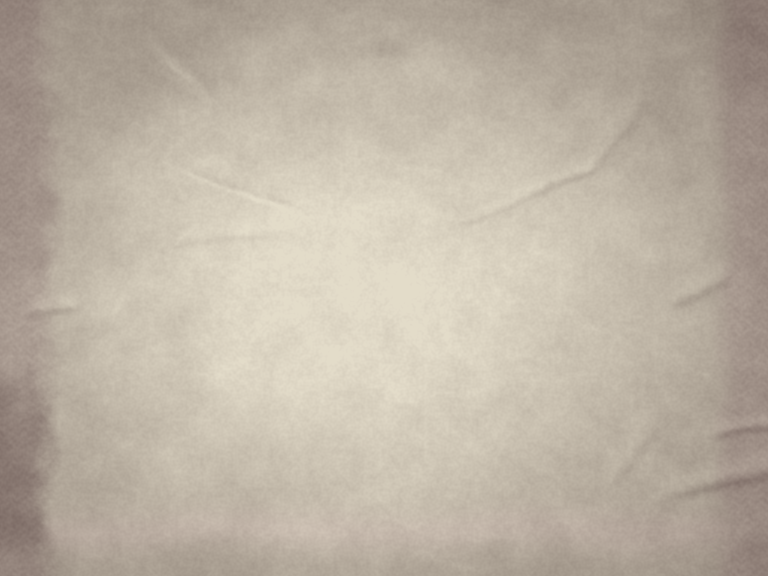
Write a Shadertoy shader that draws this texture.

```glsl
// Aged, softly creased parchment with a bright centre and worn, darkened margins.

vec2 gradient(vec2 cell) {
    vec3 h = fract(cell.xyx * vec3(0.1031, 0.1030, 0.0973));
    h += dot(h, h.yzx + 33.33);
    float angle = 6.2832 * fract((h.x + h.y) * h.z);
    return vec2(cos(angle), sin(angle));
}

float gradientNoise(vec2 p) {
    vec2 i = floor(p), f = fract(p);
    vec2 u = f * f * f * (f * (f * 6.0 - 15.0) + 10.0);
    vec2 e = vec2(0.0, 1.0);
    float low = mix(dot(gradient(i), f), dot(gradient(i + e.yx), f - e.yx), u.x);
    float high = mix(dot(gradient(i + e), f - e), dot(gradient(i + 1.0), f - 1.0), u.x);
    return mix(low, high, u.y);
}

float fbm(vec2 p) {
    float sum = 0.0, amplitude = 0.6;
    for (int i = 0; i < 5; i++) {
        sum += amplitude * gradientNoise(p);
        p = mat2(1.6, 1.2, -1.2, 1.6) * p + 7.3;
        amplitude *= 0.55;
    }
    return sum;
}

// Shadowed fold from a to b, with a paler slope on its upper side
float fold(vec2 p, vec2 a, vec2 b, float width) {
    vec2 axis = b - a;
    float along = dot(p - a, axis) / dot(axis, axis);
    float across = dot(p - a, vec2(-axis.y, axis.x)) / (length(axis) * width);
    float fade = smoothstep(-0.15, 0.2, along) * (1.0 - smoothstep(0.8, 1.15, along));
    float slope = across * 0.5 - 1.0;
    return fade * (0.6 * exp(-slope * slope) - exp(-across * across));
}

float blot(vec2 p, vec2 centre, vec2 size) {
    vec2 d = (p - centre) / size;
    return exp(-dot(d, d));
}

void mainImage(out vec4 fragColor, in vec2 fragCoord) {
    vec2 p = fragCoord / iResolution.y;
    float aspect = iResolution.x / iResolution.y;
    vec2 uv = fragCoord / iResolution.xy;

    float cloud = fbm(p * 4.0);
    float mottle = fbm(p * 17.0 + 20.0);
    vec2 warp = vec2(cloud, fbm(p * 5.0 + 40.0));

    // Broad light falling away from the centre
    float radius = length((uv - vec2(0.47, 0.48)) * 2.0 + 0.10 * warp);
    float tone = 1.04 - 0.78 * smoothstep(0.1, 1.4, radius);

    // Worn side margins and the darkest lower-left patch
    float ragged = 0.035 * cloud + 0.03 * mottle;
    float left = 1.0 - smoothstep(0.055, 0.115, p.x + ragged);
    float right = smoothstep(aspect - 0.105, aspect - 0.055, p.x + ragged);
    tone -= 0.17 * left + 0.13 * right;
    float patchMask = (1.0 - smoothstep(0.06, 0.11, p.x + ragged))
        * smoothstep(0.01, 0.10, p.y) * (1.0 - smoothstep(0.27, 0.40, p.y + ragged));
    tone -= 0.22 * patchMask;

    // Stains and pale rubbed areas
    tone -= 0.14 * blot(p, vec2(0.674, 0.913), vec2(0.035, 0.018));
    tone -= 0.10 * blot(p, vec2(0.08, 0.80), vec2(0.06, 0.025));
    tone -= 0.10 * blot(p, vec2(1.30, 0.95), vec2(0.12, 0.10));
    tone += 0.07 * blot(p, vec2(0.63, 0.63), vec2(0.09, 0.03));
    tone += 0.08 * blot(p, vec2(0.75, 0.88), vec2(0.12, 0.03));
    float lowerBand = exp(-pow((p.y - 0.08 + 0.03 * cloud) / 0.035, 2.0));
    tone += 0.09 * lowerBand * (1.0 - left);

    // Creases across the sheet
    vec2 q = p + 0.022 * warp + 0.006 * mottle;
    tone -= 0.13 * fold(q, vec2(0.33, 0.700), vec2(0.51, 0.632), 0.005);
    tone += 0.09 * fold(q, vec2(0.295, 0.575), vec2(0.486, 0.592), 0.008);
    tone += 0.11 * fold(q, vec2(0.78, 0.605), vec2(0.95, 0.670), 0.006);
    tone += 0.17 * fold(q, vec2(0.93, 0.665), vec2(1.04, 0.705), 0.006);
    tone += 0.10 * fold(q, vec2(1.03, 0.700), vec2(1.12, 0.820), 0.009);
    tone -= 0.09 * fold(q, vec2(0.25, 0.940), vec2(0.36, 0.825), 0.010);
    tone += 0.20 * fold(q, vec2(0.05, 0.453), vec2(0.14, 0.466), 0.007);
    tone += 0.18 * fold(q, vec2(1.17, 0.470), vec2(1.27, 0.517), 0.010);
    tone += 0.24 * fold(q, vec2(1.18, 0.140), vec2(1.36, 0.180), 0.010);
    tone += 0.22 * fold(q, vec2(1.24, 0.240), vec2(1.36, 0.255), 0.008);
    tone += 0.09 * fold(q, vec2(1.06, 0.150), vec2(1.15, 0.260), 0.010);

    // Cloudy fibre, faint wrinkles and fine grain
    float wrinkle = 1.0 - abs(gradientNoise(vec2(p.x * 4.0, p.y * 9.0) + 1.5 * warp));
    tone += 0.16 * cloud + 0.12 * mottle + 0.05 * (pow(wrinkle, 8.0) - 0.35);
    tone += 0.07 * gradientNoise(p * 90.0) + 0.07 * gradientNoise(p * 190.0 + 9.0);
    float weave = sin(p.y * 420.0 + 2.0 * sin(p.x * 260.0));
    tone += 0.02 * weave * max(left, right);

    // Warm grey shadows to cream, with a slight rose cast on the margins
    vec3 color = mix(vec3(0.53, 0.48, 0.44), vec3(0.87, 0.84, 0.77), clamp(tone, -0.15, 1.06));
    color += vec3(0.006, -0.008, 0.004) * max(lowerBand, max(left, right));
    fragColor = vec4(color, 1.0);
}
```
